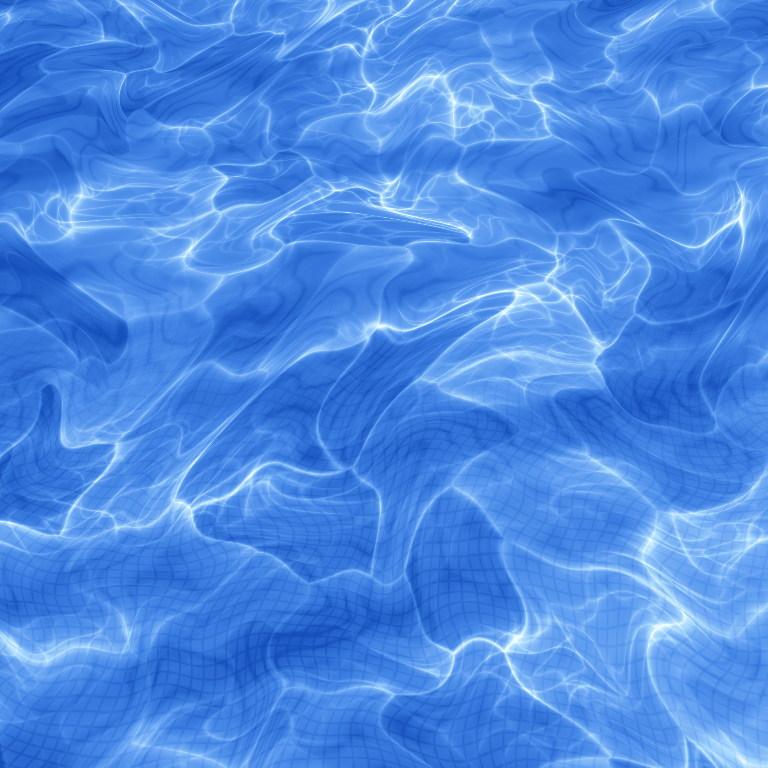
Give the GLSL for this texture, as a WebGL 1 fragment shader.

```glsl
precision highp float;
// Sunlit pool water: bent caustic light over a fine tiled floor, receding upward.

uniform vec2 u_resolution;

#define CELLS 8.2        // caustic cells per floor unit
#define BEND 0.33        // strength of the refraction
#define TILES 92.0       // floor tiles per floor unit
#define TILT 0.26        // upward slope of the light bands
#define BASE_TONE 0.27   // tone of unlit water
#define BAND_TONE 0.27   // contrast of the broad light bands
#define LINE_LIGHT 0.66  // light in the main caustic lines
#define GLOW_LIGHT 0.36  // soft light beside the lines
#define THREAD_LIGHT 0.46 // light in the fine threads
#define TILE_SHADE 0.10  // darkness of the tile joints
#define RIPPLE_SHADE 0.11 // darkness of the contour ripples

vec2 hash2(vec2 p) {
  vec2 d = vec2(dot(p, vec2(127.1, 311.7)), dot(p, vec2(269.5, 183.3)));
  return fract(sin(d) * 43758.545);
}

// Refraction: each layer of sines displaces the one before.
vec2 bend(vec2 p) {
  float f = 1.0;
  for (int i = 0; i < 4; i++) {
    p += BEND / f * sin(1.4 * f * p.yx + vec2(1.7, 4.1) * f);
    p += 0.4 * BEND / f * sin(f * (p.x + p.y) + vec2(0.6, 2.9));
    f *= 1.83;
  }
  return p;
}

// Smooth irregular swell, roughly -1 to 1.
float swell(vec2 p) {
  float sum = 0.0, amp = 0.5;
  for (int i = 0; i < 4; i++) {
    sum += amp * sin(p.x + 1.3 * sin(0.8 * p.y + float(i))) * cos(0.9 * p.y + 0.7 * sin(p.x));
    p = mat2(0.8, 0.6, -0.6, 0.8) * p * 1.75 + 2.3;
    amp *= 0.62;
  }
  return sum;
}

// Cellular noise: x = distance to centre, y = gap to the next cell, z = cell value.
vec3 cellular(vec2 p) {
  vec2 cell = floor(p), local = fract(p);
  float nearest = 9.0, second = 9.0, value = 0.0;
  for (int j = -1; j <= 1; j++) {
    for (int i = -1; i <= 1; i++) {
      vec2 offset = vec2(float(i), float(j));
      vec2 seed = hash2(cell + offset);
      float d = length(offset + 0.1 + 0.8 * seed - local);
      if (d < nearest) {
        second = nearest;
        nearest = d;
        value = fract(seed.x * 7.3 + seed.y * 3.1);
      } else {
        second = min(second, d);
      }
    }
  }
  return vec3(nearest, second - nearest, value);
}

// Thin dark joints of the tile grid.
float joints(vec2 p) {
  vec2 d = abs(fract(p) - 0.5);
  vec2 lines = 1.0 - smoothstep(0.0, 0.16, d);
  return max(lines.x, lines.y);
}

vec3 waterColor(float t) {
  vec3 c = mix(vec3(0.08, 0.31, 0.73), vec3(0.22, 0.48, 0.87), smoothstep(-0.15, 0.27, t));
  c = mix(c, vec3(0.34, 0.59, 0.93), clamp((t - 0.22) / 0.24, 0.0, 1.0));
  c = mix(c, vec3(0.47, 0.69, 0.96), clamp((t - 0.46) / 0.24, 0.0, 1.0));
  c = mix(c, vec3(0.65, 0.84, 0.99), clamp((t - 0.70) / 0.28, 0.0, 1.0));
  return mix(c, vec3(0.93, 0.99, 1.0), smoothstep(0.95, 1.5, t));
}

void main() {
  vec2 uv = gl_FragCoord.xy / u_resolution;

  // Floor plane in perspective, with tilted light bands
  float depth = 1.0 / (1.6 - 0.7 * uv.y);
  vec2 ground = vec2((uv.x - 0.5) * depth, 2.2 * depth);
  ground.y -= TILT * ground.x;
  vec2 water = bend(ground * CELLS);
  float band = swell(ground * vec2(5.5, 17.0) + 0.22 * water);
  float lit = smoothstep(-0.5, 0.55, band);

  // Main caustics: sharp lines with a glow on the brighter side
  vec3 plate = cellular(water);
  float inside = smoothstep(0.0, 0.05, plate.y);
  float line = exp(-32.0 * plate.y) * mix(0.3, 1.0, lit);
  float glow = exp(-5.0 * plate.y) * lit * mix(0.6, 0.2 + plate.z, inside);

  // Fine threads, stretched along the bands, and broken glints
  vec3 thread = cellular(bend(water * vec2(1.0, 1.6) + 7.0));
  vec3 strand = cellular(bend(water.yx * vec2(2.6, 1.5) + 3.0));
  vec3 glint = cellular(bend(water * vec2(2.2, 3.0) + 11.0));
  float threads = exp(-24.0 * thread.y) + 0.7 * exp(-16.0 * strand.y);
  threads += 0.6 * exp(-13.0 * glint.y) * lit;

  // Surface detail: contour ripples and tiles
  float level = swell(water * 0.8 + 4.0) + 0.25 * swell(water * 2.1);
  float ripple = pow(0.5 + 0.5 * sin(34.0 * level), 5.0);
  vec2 tilePlane = mix(ground, water / CELLS, 0.55) * TILES;
  float tiles = joints(mat2(0.94, 0.34, -0.34, 0.94) * tilePlane);
  tiles *= 1.0 - smoothstep(0.3, 0.75, uv.y);

  float tone = BASE_TONE + BAND_TONE * band + 0.12 * (uv.x - 0.5);
  tone += 0.24 * (plate.z - 0.5) * inside;
  tone += 0.16 * (thread.z - 0.5) * smoothstep(0.0, 0.06, thread.y);
  tone += LINE_LIGHT * line + GLOW_LIGHT * glow;
  tone += THREAD_LIGHT * threads * mix(0.12, 1.0, lit * lit);
  tone -= TILE_SHADE * tiles + RIPPLE_SHADE * ripple * (1.0 - 0.5 * lit);

  gl_FragColor = vec4(waterColor(tone), 1.0);
}
```
